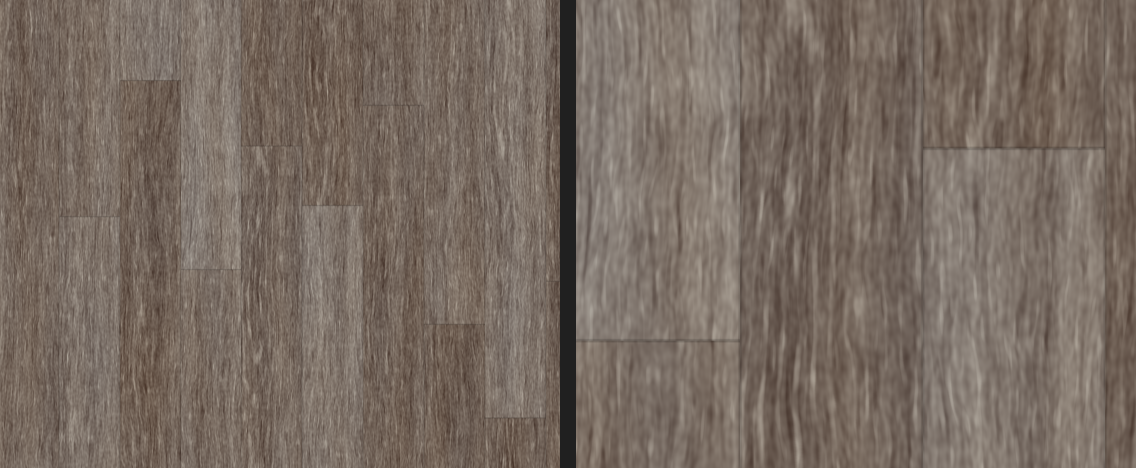
Left, the full canvas; right, a detail of the centre.
Write a WebGL 2 fragment shader that draws this texture.

```glsl
#version 300 es
precision highp float;
// Grey-brown limed oak floor: upright planks with staggered end joints.
uniform vec2 u_resolution;
out vec4 fragColor;

const float TAU = 6.2831853;
const float PLANK_WIDTH = 0.13;
const float FIRST_SEAM = -0.0042;
const int COLUMNS = 10;
const vec3 DARK_OAK = vec3(0.33, 0.268, 0.235);
const vec3 PALE_OAK = vec3(0.63, 0.59, 0.545);
const vec3 WARM_TINT = vec3(0.012, 0.0, -0.014);

// Per column: height of the end joint, tone above it, tone below it
const vec3 LAYOUT[COLUMNS] = vec3[COLUMNS](
  vec3(-0.50, 0.43, 0.43), vec3(0.537, 0.50, 0.57), vec3(0.828, 0.63, 0.37),
  vec3(0.424, 0.62, 0.50), vec3(0.688, 0.36, 0.47), vec3(0.561, 0.37, 0.58),
  vec3(0.775, 0.43, 0.41), vec3(0.307, 0.46, 0.36), vec3(0.107, 0.58, 0.38),
  vec3(0.399, 0.42, 0.36));

// Per column: figure strength and heart height, above then below the joint
const vec4 FIGURE[COLUMNS] = vec4[COLUMNS](
  vec4(0.6, 0.95, 0.0, 0.0), vec4(0.3, 0.70, 0.7, 0.22), vec4(0.1, 0.90, 0.7, 0.20),
  vec4(0.1, 0.60, 0.2, 0.10), vec4(0.4, 0.90, 1.0, 0.40), vec4(0.8, 0.85, 0.1, 0.20),
  vec4(0.2, 0.90, 0.7, 0.45), vec4(0.3, 0.80, 0.5, 0.10), vec4(0.7, 0.83, 0.9, 0.00),
  vec4(0.8, 0.75, 0.3, 0.20));

float hash(vec2 p) {
  vec3 q = fract(p.xyx * vec3(0.1031, 0.1030, 0.0973));
  q += dot(q, q.yzx + 33.33);
  return fract((q.x + q.y) * q.z);
}

float cornerSlope(vec2 cell, vec2 offset) {
  float angle = TAU * hash(cell);
  return dot(vec2(cos(angle), sin(angle)), offset);
}

float gradientNoise(vec2 p) {
  vec2 i = floor(p), f = p - i;
  vec2 s = f * f * f * (f * (f * 6.0 - 15.0) + 10.0);
  vec2 e = vec2(1.0, 0.0);
  float low = mix(cornerSlope(i, f), cornerSlope(i + e, f - e), s.x);
  float high = mix(cornerSlope(i + e.yx, f - e.yx), cornerSlope(i + 1.0, f - 1.0), s.x);
  return mix(low, high, s.y);
}

// Noise drawn out along the grain, different for each plank seed
float fibre(vec2 p, vec2 scale, float seed) {
  return gradientNoise(p * scale + vec2(37.3, 91.7) * seed);
}

// Pale, broken growth lines nested around a long heart
float growthLines(vec2 p, vec2 heart, float seed) {
  vec2 d = p - heart;
  float ring = length(d * vec2(1.0, 0.09)) + 0.009 * fibre(p, vec2(16.0, 7.0), seed + 5.0);
  float wave = 0.5 + 0.5 * cos(TAU * ring / 0.0125);
  float broken = smoothstep(-0.35, 0.25, fibre(p, vec2(110.0, 26.0), seed + 6.0));
  float fade = exp(-ring * ring / 0.0022);
  return fade * (0.48 * broken * smoothstep(0.55, 1.0, wave) - 0.13);
}

// Soft dark oval at the centre of the figure
float heartShade(vec2 p, vec2 heart) {
  vec2 d = (p - heart) / vec2(0.016, 0.06);
  return exp(-dot(d, d));
}

vec3 wood(vec2 p, float tone, float strength, float heartHeight, float seed) {
  // Wandering grain direction
  vec2 g = p;
  g.x += 0.012 * fibre(p, vec2(9.0, 4.0), seed) + 0.003 * fibre(p, vec2(28.0, 22.0), seed);

  // Broad streaks, then fibres, then fine tooth
  float value = tone;
  value += 0.26 * fibre(g, vec2(26.0, 1.4), seed + 1.0);
  value += 0.17 * fibre(g, vec2(70.0, 3.0), seed + 2.0);
  value += 0.22 * fibre(g, vec2(135.0, 10.0), seed + 3.0);
  value += 0.30 * fibre(g, vec2(250.0, 26.0), seed + 4.0);
  value += 0.24 * fibre(g, vec2(290.0, 120.0), seed + 7.0);

  // Dark pores and limed flecks
  value -= 0.22 * smoothstep(0.12, 0.5, fibre(g, vec2(190.0, 24.0), seed + 8.0));
  value += 0.26 * smoothstep(0.15, 0.5, fibre(g, vec2(220.0, 38.0), seed + 9.0));

  // Figure
  vec2 heart = vec2(PLANK_WIDTH * mix(0.12, 0.42, hash(vec2(seed, 3.0))), heartHeight);
  value += strength * growthLines(g, heart, seed);
  value -= 0.14 * strength * heartShade(g, heart);

  float warmth = 0.8 * (0.5 - tone) * 4.0 + fibre(g, vec2(20.0, 3.0), seed + 10.0);
  return mix(DARK_OAK, PALE_OAK, clamp(value, -0.15, 1.15)) + WARM_TINT * warmth;
}

// Soft line coverage at a distance from its centre
float softLine(float distanceToLine, float halfWidth, float blur) {
  return 1.0 - smoothstep(halfWidth - blur, halfWidth + blur, abs(distanceToLine));
}

void main() {
  float pixel = 1.0 / u_resolution.y;
  vec2 p = gl_FragCoord.xy * pixel;

  // Columns of planks
  float across = (p.x - FIRST_SEAM) / PLANK_WIDTH;
  float column = floor(across);
  vec2 local = vec2((across - column) * PLANK_WIDTH, p.y);
  int index = int(mod(column, float(COLUMNS)));
  vec3 plank = LAYOUT[index];
  vec4 figure = FIGURE[index];

  // Upper and lower plank meet at the joint
  float seed = column * 23.0 + 11.0;
  vec3 upper = wood(local, plank.y, figure.x, figure.y, seed);
  vec3 lower = wood(local, plank.z, figure.z, figure.w, seed + 400.0);
  float toJoint = p.y - plank.x;
  vec3 color = mix(lower, upper, smoothstep(-pixel, pixel, toJoint));

  // Fine seams and end joints
  float toSeam = min(local.x, PLANK_WIDTH - local.x);
  color *= 1.0 - 0.13 * softLine(toSeam, 0.0012, pixel);
  color *= 1.0 - 0.16 * softLine(toJoint, 0.0012, pixel);
  fragColor = vec4(color, 1.0);
}
```
